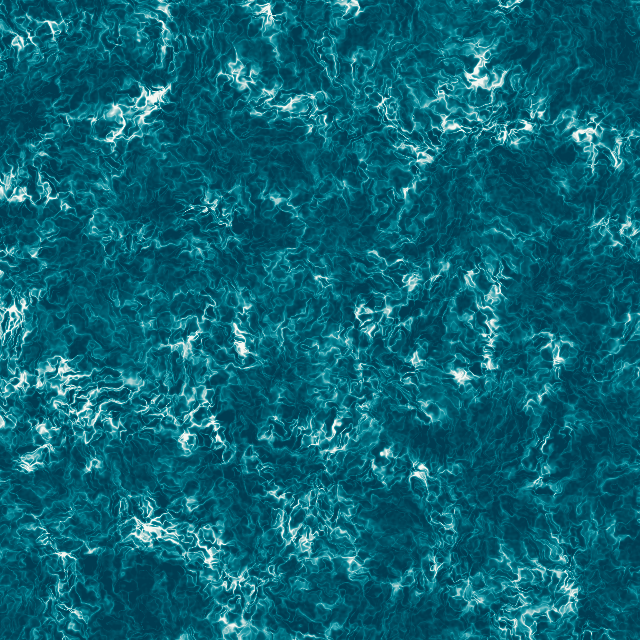
This texture is drawn by a WebGL 1 fragment shader. Its source:

```glsl
precision highp float;
// Choppy teal sea seen from above, laced with fine crinkled threads of foam.

uniform vec2 u_resolution;

vec2 hash22(vec2 p) {
  vec3 q = fract(p.xyx * vec3(0.1031, 0.1030, 0.0973));
  q += dot(q, q.yzx + 33.33);
  return fract((q.xx + q.yz) * q.zy);
}

float cornerSlope(vec2 cell, vec2 offset) {
  return dot(normalize(hash22(cell) - 0.4999), offset);
}

// Gradient noise, roughly -0.7 to 0.7
float noise(vec2 p) {
  vec2 i = floor(p), f = p - i;
  vec2 u = f * f * f * (f * (f * 6.0 - 15.0) + 10.0);
  vec2 e = vec2(1.0, 0.0);
  return mix(
    mix(cornerSlope(i, f), cornerSlope(i + e, f - e), u.x),
    mix(cornerSlope(i + e.yx, f - e.yx), cornerSlope(i + e.xx, f - e.xx), u.x),
    u.y);
}

vec2 noise2(vec2 p) {
  return vec2(noise(p), noise(p + vec2(37.3, 71.7)));
}

vec2 rotate(vec2 p, float angle) {
  float c = cos(angle), s = sin(angle);
  return vec2(c * p.x - s * p.y, s * p.x + c * p.y);
}

// Bright line along the zero crossings of the noise
float ridge(vec2 p, float sharpness) {
  return exp(-sharpness * abs(noise(p)));
}

float ramp(float a, float b, float x) {
  return clamp((x - a) / (b - a), 0.0, 1.0);
}

vec3 seaColor(float v) {
  vec3 c = mix(vec3(0.0, 0.24, 0.32), vec3(0.0, 0.42, 0.49), ramp(0.0, 0.37, v));
  c = mix(c, vec3(0.01, 0.53, 0.59), ramp(0.37, 0.56, v));
  c = mix(c, vec3(0.17, 0.64, 0.69), ramp(0.56, 0.78, v));
  c = mix(c, vec3(0.63, 0.80, 0.80), ramp(0.78, 1.15, v));
  return mix(c, vec3(0.95, 0.97, 0.95), ramp(1.15, 1.75, v));
}

void main() {
  vec2 p = gl_FragCoord.xy / min(u_resolution.x, u_resolution.y) + 3.0;

  // Swell bends the threads, ripples crinkle them
  vec2 swell = p + 0.05 * noise2(p * 7.0);
  vec2 crinkled = swell + 0.012 * noise2(p * 45.0) + 0.0055 * noise2(p * 110.0);

  // Wave crests gather the foam into curved streaks
  vec2 crest = p + 0.03 * noise2(p * 11.0) + 0.008 * noise2(p * 40.0);
  float gather = ridge(rotate(crest, 0.6) * 4.5, 5.0)
               * ridge(rotate(crest, 2.1) * 9.5, 4.5);
  gather *= 1.0 + 1.1 * noise(p * 14.0 + 9.0);

  // Threads of three sizes, broken into short wisps
  float threads = 0.0;
  float scale = 27.0, weight = 1.0, sharpness = 14.0;
  for (int i = 0; i < 3; i++) {
    vec2 q = rotate(crinkled, 0.5 + 1.3 * float(i)) * scale;
    float wisp = max(0.0, 1.0 + 2.2 * noise(q * 0.55 + 17.0));
    threads += weight * wisp * ridge(q, sharpness);
    scale *= 1.75;
    weight *= 0.92;
    sharpness *= 0.86;
  }

  // Cloudy water and fine grain under the foam
  float water = 0.005 + 0.12 * noise(swell * 5.0) + 0.11 * noise(crinkled * 17.0)
              + 0.10 * noise(crinkled * 65.0) + 0.13 * noise(p * 170.0);

  float brightness = water + threads * (0.15 + 1.15 * gather);
  gl_FragColor = vec4(seaColor(brightness), 1.0);
}
```
